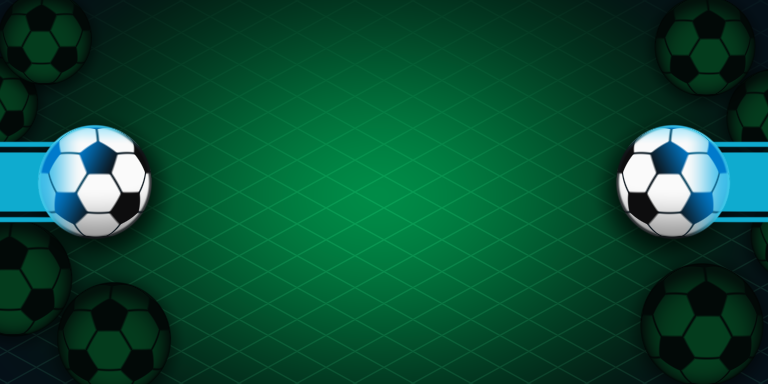
This background is drawn by a Shadertoy shader. Its source:

```glsl
// A green pitch with a radial glow and a faint diamond grid, framed by footballs.
// Each ball is a sphere whose panels come from a mirrored truncated icosahedron;
// two lit balls sit on cyan stripes, the others fade into the dark corners.

// Keeps the two largest values seen so far in best.xy
void keepLargest(inout vec2 best, float value) {
    best = vec2(max(best.x, value), max(best.y, min(best.x, value)));
}

// Returns (black pentagon, seam) coverage for a unit normal facing the viewer
vec2 ballPanels(vec3 n, float yaw, float blur) {
    n = normalize(vec3(n.x + yaw * n.z, n.y, n.z - yaw * n.x));
    vec3 q = abs(vec3(n.x, 0.839 * n.z - 0.545 * n.y, 0.545 * n.z + 0.839 * n.y));
    float pentagon = -1.0;
    vec2 hexagon = vec2(dot(q, vec3(0.5774)), -1.0);
    for (int i = 0; i < 3; i++) {
        pentagon = max(pentagon, 0.974 * dot(q, vec3(0.0, 0.5257, 0.8507)));
        keepLargest(hexagon, dot(q, vec3(0.3568, 0.0, 0.9342)));
        keepLargest(hexagon, dot(q, vec3(-0.3568, 0.0, 0.9342)));
        q = q.yzx;
    }
    float black = smoothstep(-blur, blur, pentagon - hexagon.x + 0.008);
    float seam = 1.0 - smoothstep(0.014 - blur, 0.014 + blur, hexagon.x - hexagon.y);
    return vec2(black, seam);
}

vec3 sphereNormal(vec2 d) {
    return vec3(d, sqrt(max(0.0, 1.0 - dot(d, d))));
}

// Coverage of a disc given the offset from its centre in radii
float disc(vec2 d, float blur) {
    return 1.0 - smoothstep(1.0 - blur, 1.0 + blur, length(d));
}

// Smooth horizontal stripe
float stripe(float y, float halfHeight, float pixel) {
    return 1.0 - smoothstep(halfHeight - pixel, halfHeight + pixel, abs(y));
}

// Distance to the nearest line of a repeated family
float lineDistance(float x, float period) {
    return abs(fract(x / period) - 0.5) * period;
}

vec3 pitch(vec2 p, float pixel) {
    float d = length((p + vec2(0.02, 0.01)) / vec2(1.0, 0.72));
    vec3 color = mix(vec3(0.0, 0.55, 0.28), vec3(0.012, 0.085, 0.065), smoothstep(-0.05, 1.1, d));
    color = mix(color, vec3(0.02, 0.06, 0.10), 0.85 * smoothstep(0.8, 1.2, d));

    // Diamond grid, clearer towards the bottom
    float grid = min(lineDistance(0.55 * p.x + p.y, 0.083), lineDistance(0.55 * p.x - p.y, 0.083));
    float line = 1.0 - smoothstep(0.0, 0.0015 + pixel, grid);
    return color + vec3(0.035, 0.085, 0.06) * line * mix(1.0, 0.3, smoothstep(-0.2, 0.45, p.y));
}

// Dim green ball with a soft shadow
void drawDarkBall(inout vec3 color, vec2 p, vec3 ball, float pixel) {
    vec2 d = (p - ball.xy) / ball.z;
    float blur = pixel / ball.z;
    vec3 n = sphereNormal(d);
    vec2 panels = ballPanels(n, -0.1 * sign(ball.x), blur);
    color *= 1.0 - 0.55 * (1.0 - smoothstep(0.75, 1.3, length(d + vec2(0.0, 0.06))));
    vec3 skin = mix(vec3(0.01, 0.07, 0.045), vec3(0.015, 0.235, 0.115),
                    smoothstep(0.2, 1.0, n.z - 0.2 * n.y));
    skin = mix(skin, vec3(0.008, 0.035, 0.027), max(panels.x, panels.y));
    skin *= mix(0.45, 1.0, smoothstep(0.05, 0.3, n.z));
    color = mix(color, skin, disc(d, blur));
}

// White ball lit cyan from its outer side (+x)
void drawBrightBall(inout vec3 color, vec2 d, float blur) {
    vec3 n = sphereNormal(d);
    vec2 panels = ballPanels(n, 0.08, blur);
    float shade = mix(0.6, 0.98, smoothstep(-1.0, 0.15, n.y + 0.25 * n.z));
    vec3 white = vec3(shade) * mix(0.65, 1.0, smoothstep(0.0, 0.45, n.z));
    white = mix(white, vec3(0.55, 0.88, 0.98), 0.7 * smoothstep(0.65, 1.0, n.y));
    white = mix(white, vec3(0.12, 0.70, 0.90), 0.85 * smoothstep(0.2, 0.95, n.x));

    float glow = smoothstep(-0.4, 0.7, n.x + 0.5 * n.y);
    vec3 black = mix(vec3(0.05, 0.05, 0.055), vec3(0.0, 0.48, 0.80), glow);
    vec3 skin = mix(white, vec3(0.06, 0.10, 0.13) + vec3(0.0, 0.3, 0.42) * glow, panels.y);
    skin = mix(skin, black, panels.x);

    // Thin rim: cyan outside, dark inside
    float rim = smoothstep(0.93, 0.98, length(d));
    skin = mix(skin, mix(vec3(0.07, 0.09, 0.10), vec3(0.25, 0.80, 0.92),
                         smoothstep(-0.5, 0.5, n.x + 0.7 * n.y)), 0.75 * rim);
    color = mix(color, skin, disc(d, blur));
}

void mainImage(out vec4 fragColor, in vec2 fragCoord) {
    float pixel = 1.0 / iResolution.y;
    vec2 p = (fragCoord - 0.5 * iResolution.xy) * pixel;
    vec3 color = pitch(p, pixel);

    // Dark balls: centre and radius
    vec3 balls[8] = vec3[8](
        vec3(-1.021, 0.234, 0.120), vec3(-0.883, 0.401, 0.122),
        vec3(-0.964, -0.224, 0.152), vec3(-0.703, -0.383, 0.148),
        vec3(1.080, -0.112, 0.125), vec3(1.020, 0.193, 0.128),
        vec3(0.836, 0.380, 0.131), vec3(0.828, -0.346, 0.160));
    for (int i = 0; i < 8; i++) drawDarkBall(color, p, balls[i], pixel);

    // Mirrored stripes, each a wide band between two thin lines
    vec2 m = vec2(abs(p.x), p.y) - vec2(0.753, 0.026);
    float outer = step(0.0, m.x);
    color = mix(color, vec3(0.01, 0.06, 0.08), 0.8 * outer * stripe(m.y, 0.104, pixel));
    float bands = max(stripe(m.y, 0.077, pixel), stripe(abs(m.y) - 0.098, 0.0065, pixel));
    color = mix(color, vec3(0.06, 0.67, 0.81), outer * bands);

    // Lit balls over their shadows
    vec2 d = m / 0.148;
    float shadow = 1.0 - smoothstep(0.7, 1.4, length(d + vec2(0.08, 0.14)));
    color *= 1.0 - 0.7 * shadow * (1.0 - outer * bands);
    drawBrightBall(color, d, pixel / 0.148);

    fragColor = vec4(color, 1.0);
}
```
